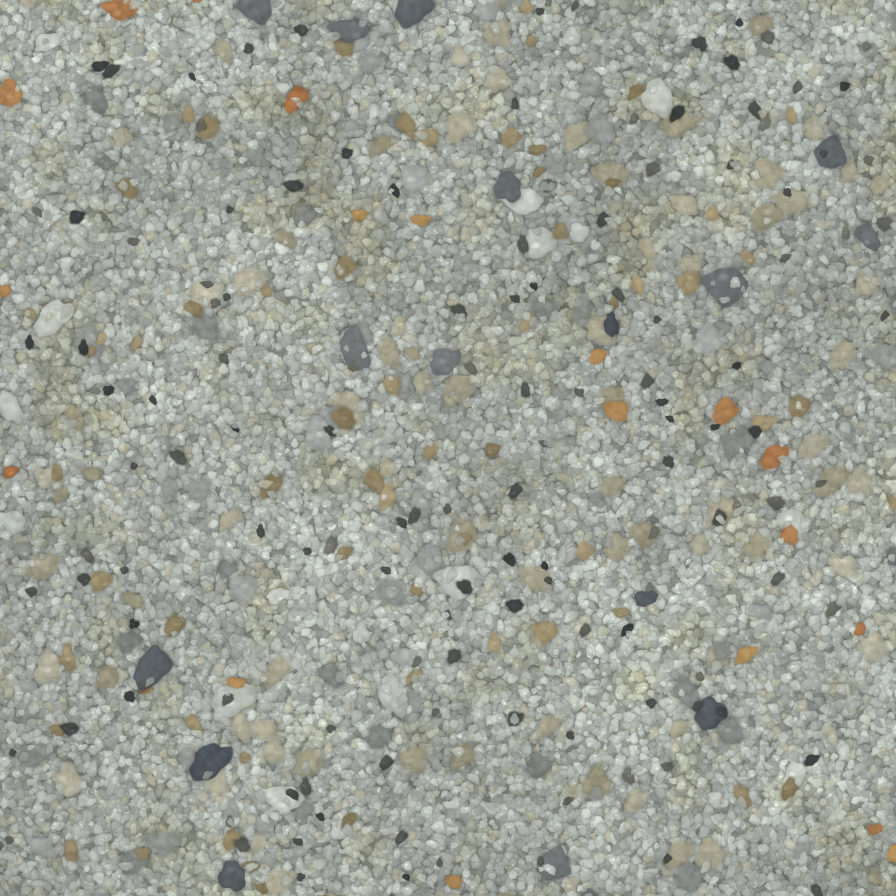
Reproduce this texture procedurally as a Shadertoy shader.

```glsl
// Coarse beach sand: pale translucent quartz grains packed in several layers,
// with scattered tan, grey, black, orange and shell-white pebbles.
// Every layer is a jittered grid of wobbly ellipses, shaded and blended in turn.

#define SAND_CELLS 60.0     // fine grains across the canvas
#define SAND_LAYERS 5       // stacked sheets of fine grains
#define SAND_OPACITY 0.74   // translucency of the quartz
#define EDGE_SOFTNESS 0.0016
#define CONTACT_SHADOW 0.13
#define RIM_DARKENING 0.09
#define GLINT_STRENGTH 0.16
#define MOTTLE 0.16
#define QUARTZ_DARK vec3(0.575, 0.597, 0.570)
#define QUARTZ_LIGHT vec3(0.805, 0.835, 0.803)
#define WARM_QUARTZ vec3(0.70, 0.69, 0.60)
#define BED_COLOR vec3(0.53, 0.55, 0.52)

const float TAU = 6.2831853;

float hash(vec2 p) {
    return fract(sin(dot(p, vec2(127.1, 311.7))) * 43758.5453);
}

vec2 hash2(vec2 p) {
    return vec2(hash(p), hash(p + 41.3));
}

float noise(vec2 p) {
    vec2 i = floor(p), f = fract(p);
    f = f * f * (3.0 - 2.0 * f);
    return mix(mix(hash(i), hash(i + vec2(1, 0)), f.x),
               mix(hash(i + vec2(0, 1)), hash(i + vec2(1, 1)), f.x), f.y);
}

// Nearest grain of a jittered grid; rho is 1 on its outline
struct Grain { float rho; vec2 local; vec2 id; };

Grain nearestGrain(vec2 uv, float cells, float share, float size, float seed) {
    vec2 p = uv * cells + seed * 0.37;
    vec2 cell = floor(p);
    Grain g = Grain(9.0, vec2(0.0), vec2(0.0));
    for (int j = -1; j <= 1; j++)
    for (int i = -1; i <= 1; i++) {
        vec2 corner = cell + vec2(i, j);
        vec2 id = corner + seed * 17.0;
        if (hash(id + 3.1) > share) continue;
        vec2 d = p - corner - hash2(id + 7.7);
        float radius = size * mix(0.45, 1.0, hash(id + 11.9));
        float turn = TAU * hash(id + 19.3);
        float c = cos(turn), s = sin(turn);
        float stretch = mix(0.74, 1.0, hash(id + 23.7));
        vec2 q = vec2(c * d.x + s * d.y, c * d.y - s * d.x) * vec2(stretch, 1.0 / stretch);
        float a = atan(q.y, q.x);
        float wobble = 1.0 + 0.09 * sin(3.0 * a + turn * 5.0)
                           + 0.06 * sin(4.0 * a + turn * 9.0)
                           + 0.04 * sin(7.0 * a + turn * 3.0);
        float rho = length(q) / (radius * wobble);
        if (rho < g.rho) g = Grain(rho, d / radius, id);
    }
    return g;
}

// Blends one layer of shaded grains over the colour below it
void addGrains(inout vec3 col, vec2 uv, float cells, float share, float size,
               float seed, vec3 dark, vec3 light, float warmShare, float opacity) {
    Grain g = nearestGrain(uv, cells, share, size, seed);
    float w = max(EDGE_SOFTNESS, 0.6 / iResolution.y) * cells / size;
    float cover = smoothstep(1.0 + w, 1.0 - w, g.rho);

    // Body colour, mottled inside, lit from the upper left
    vec3 body = mix(dark, light, hash(g.id + 31.1));
    if (hash(g.id + 37.9) < warmShare) body = mix(body, WARM_QUARTZ, 0.8);
    body *= 1.0 + MOTTLE * (noise(uv * 150.0 + seed * 5.0) - 0.5);
    body *= 1.0 - RIM_DARKENING * smoothstep(0.5, 1.05, g.rho);
    body *= 1.0 + 0.04 * clamp(dot(g.local, vec2(-0.6, 0.8)), -1.0, 1.0);

    // Small glassy reflection on some grains
    vec2 spot = (hash2(g.id + 43.0) - 0.5) * 0.9;
    float glint = smoothstep(0.40, 0.10, length((g.local - spot) * vec2(1.0, 1.4)));
    body += GLINT_STRENGTH * glint * step(0.65, hash(g.id + 47.0)) * dot(body, vec3(0.4));

    col *= 1.0 - CONTACT_SHADOW * smoothstep(1.4, 0.95, g.rho) * (1.0 - cover);
    col = mix(col, body, cover * opacity);
}

void mainImage(out vec4 fragColor, in vec2 fragCoord) {
    vec2 uv = fragCoord / iResolution.y;
    vec3 col = BED_COLOR * (0.85 + 0.3 * noise(uv * 140.0));

    // Packed quartz sand
    for (int k = 0; k < SAND_LAYERS; k++) {
        float n = float(k);
        addGrains(col, uv, SAND_CELLS + 6.0 * n, 0.8, 0.56, n + 1.0,
                  QUARTZ_DARK, QUARTZ_LIGHT, 0.10, SAND_OPACITY);
    }

    // Drifts of paler, darker and warmer sand
    float drift = noise(uv * 6.0) + 0.7 * noise(uv * 15.0 + 9.0) + 0.7 * noise(uv * 33.0 + 4.0);
    float warmth = smoothstep(0.55, 0.95, noise(uv * 17.0 + 23.0));
    col *= 1.0 + 0.13 * (drift - 1.2);
    col *= mix(vec3(1.0), vec3(0.985, 0.965, 0.905), warmth);

    // Pebbles: tan, grey, shell white, brown, orange, slate, black
    addGrains(col, uv, 24.0, 0.12, 0.42, 11.0, vec3(0.55, 0.52, 0.41), vec3(0.72, 0.70, 0.61), 0.0, 0.72);
    addGrains(col, uv, 21.0, 0.11, 0.36, 12.0, vec3(0.42, 0.44, 0.43), vec3(0.64, 0.66, 0.65), 0.0, 0.75);
    addGrains(col, uv, 15.0, 0.08, 0.33, 13.0, vec3(0.71, 0.74, 0.71), vec3(0.83, 0.85, 0.82), 0.0, 0.8);
    addGrains(col, uv, 25.0, 0.11, 0.33, 17.0, vec3(0.47, 0.41, 0.28), vec3(0.66, 0.59, 0.44), 0.0, 0.8);
    addGrains(col, uv, 19.0, 0.07, 0.29, 14.0, vec3(0.66, 0.40, 0.22), vec3(0.70, 0.56, 0.32), 0.0, 0.82);
    addGrains(col, uv, 13.0, 0.08, 0.30, 15.0, vec3(0.22, 0.25, 0.29), vec3(0.46, 0.47, 0.47), 0.0, 0.88);
    addGrains(col, uv, 33.0, 0.13, 0.29, 16.0, vec3(0.15, 0.17, 0.18), vec3(0.42, 0.42, 0.38), 0.0, 0.88);

    // Loose grains partly burying the pebbles
    addGrains(col, uv, SAND_CELLS * 1.15, 0.20, 0.46, 21.0,
              QUARTZ_DARK, QUARTZ_LIGHT, 0.08, SAND_OPACITY);

    fragColor = vec4(clamp(col * 1.015, 0.0, 1.0), 1.0);
}
```
